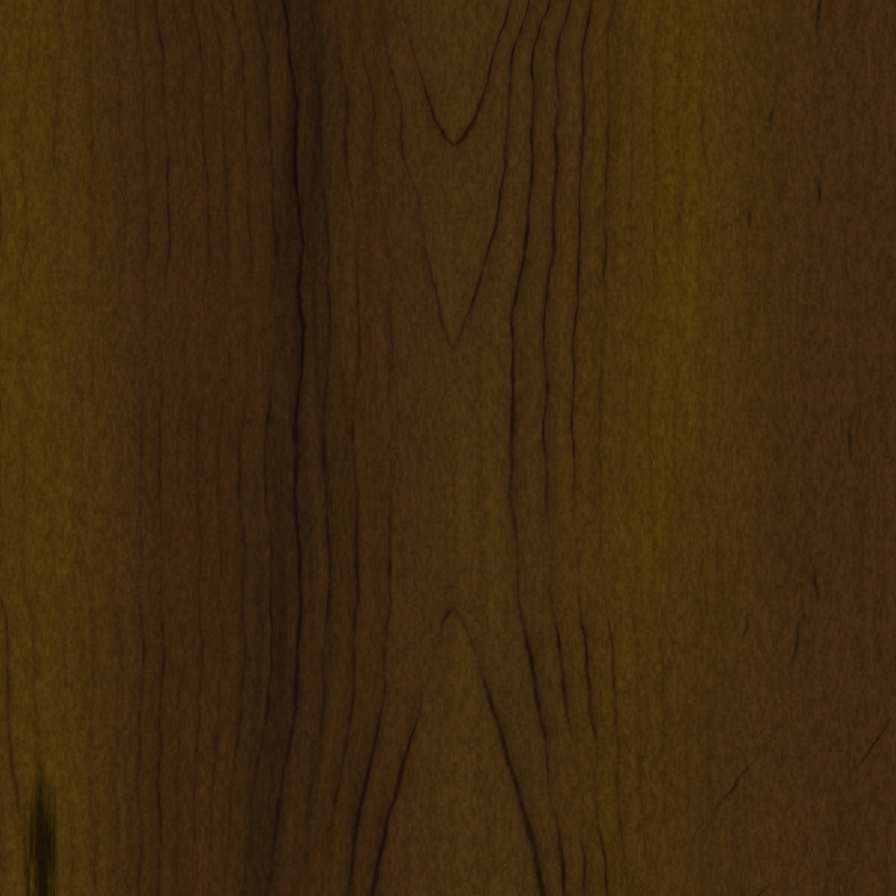
Give the GLSL for this texture, as a WebGL 2 fragment shader.

```glsl
#version 300 es
precision highp float;

uniform vec2 u_resolution;
out vec4 fragColor;

#define AXIS vec2(0.508, 0.465)
#define RING_SPACING 0.025
#define RING_FLARE 0.037
#define RING_BASE 0.0108
#define LINE_WIDTH 0.0019
#define GRAIN_CONTRAST 0.18
#define FLECK_GRID vec2(15.0, 9.0)
#define FLECK_SHARE 0.34

float hash(vec2 p) {
    vec3 q = fract(vec3(p.xyx) * 0.1031);
    q += dot(q, q.yzx + 33.33);
    return fract((q.x + q.y) * q.z);
}

float noise(vec2 p) {
    vec2 i = floor(p), f = fract(p);
    f = f * f * (3.0 - 2.0 * f);
    return mix(mix(hash(i), hash(i + vec2(1, 0)), f.x),
               mix(hash(i + vec2(0, 1)), hash(i + vec2(1, 1)), f.x), f.y);
}

float fbm(vec2 p) {
    float sum = 0.0, amp = 0.5;
    for (int i = 0; i < 4; i++) {
        sum += amp * noise(p);
        p = p * 2.03 + 17.7;
        amp *= 0.5;
    }
    return sum / 0.9375;
}

// Soft band centred on c
float band(float x, float c, float halfWidth) {
    float d = (x - c) / halfWidth;
    return exp(-d * d);
}

// Broad vertical colour zones
vec3 heartwood(vec2 uv) {
    float x = uv.x + 0.05 * (fbm(uv * vec2(5.0, 2.0)) - 0.5);
    x += 0.012 * (noise(uv * vec2(60.0, 3.0)) - 0.5);
    vec3 brown = vec3(0.256, 0.172, 0.066);
    vec3 red = vec3(0.232, 0.145, 0.066);
    vec3 olive = vec3(0.296, 0.211, 0.046);
    vec3 dark = vec3(0.170, 0.102, 0.051);
    vec3 col = mix(brown, vec3(0.268, 0.187, 0.068), band(x, 0.53, 0.09));
    col = mix(col, red, 0.9 * band(x, 0.22, 0.10));
    col = mix(col, red, 0.7 * band(x, 0.42, 0.05));
    col = mix(col, red, 0.35 * smoothstep(0.82, 0.95, x));
    col = mix(col, olive, 0.9 * band(x, 0.04, 0.08));
    float drift = 0.70 + 0.07 * uv.y;
    col = mix(col, olive, (0.5 + 0.5 * smoothstep(0.1, 0.5, uv.y)) * band(x, drift, 0.08));
    return mix(col, dark, 0.7 * band(x, 0.335, 0.045));
}

// Growth rings: level lines of a saddle, pointed above and arched below
float rings(vec2 uv) {
    vec2 q = uv - AXIS;
    q.x += 0.034 * (fbm(vec2(uv.x * 3.0, uv.y * 4.0)) - 0.5);
    q.x += 0.010 * (fbm(uv * vec2(14.0, 18.0)) - 0.5);
    q.y -= 0.12 * smoothstep(0.02, 0.12, q.x);
    float point = 0.012 * smoothstep(-0.05, 0.1, q.y);
    float field = q.x * q.x + point * abs(q.x) - RING_FLARE * q.y * q.y + RING_BASE;
    float r = sqrt(max(field, 0.0001));
    float side = smoothstep(0.06, 0.3, abs(q.x));
    float phase = r / RING_SPACING + side * 1.8 * (noise(uv * vec2(7.0, 1.5) + 4.0) - 0.5);
    float slope = length(vec2(abs(q.x) + 0.5 * point, RING_FLARE * q.y)) / (r * RING_SPACING);
    float d = (fract(phase + 0.5) - 0.5) / max(slope, 4.0);

    // A thin core with a softer shadow on one flank
    float w = LINE_WIDTH * (0.6 + 0.9 * noise(uv * vec2(20.0, 14.0)));
    w = max(w, 0.7 / u_resolution.x);
    float flank = d > 0.0 ? 0.010 : 0.004;
    float line = 0.75 * exp(-d * d / (w * w)) + 0.42 * exp(-abs(d) / flank);

    // Fade toward the core and the outer edges, vary and break each ring
    float core = mix(0.092, 0.062, smoothstep(0.4, 0.5, uv.y));
    float strength = smoothstep(core - 0.01, core, r);
    strength *= mix(1.0, 0.45, smoothstep(0.1, 0.25, abs(q.x)));
    strength *= 1.0 - 0.85 * smoothstep(0.70, 0.82, uv.x);
    float index = floor(phase + 0.5);
    float own = hash(vec2(index, q.x > 0.0 ? 3.0 : 8.0));
    strength *= index > 4.5 ? 0.3 + 0.8 * own : 0.8;
    strength *= 0.3 + 1.2 * smoothstep(0.2, 0.8, noise(uv * vec2(14.0, 8.0)));
    strength *= 0.55 + 0.9 * noise(uv * vec2(170.0, 60.0));
    return line * strength * (1.0 + 0.5 * band(uv.x, 0.38, 0.08));
}

// Short tapered dashes, leaning over in the lower right
float flecks(vec2 uv) {
    vec2 cell = floor(uv * FLECK_GRID);
    float sum = 0.0;
    for (int j = -1; j <= 1; j++) {
        for (int i = -1; i <= 1; i++) {
            vec2 id = cell + vec2(i, j);
            float seed = hash(id + 51.0);
            vec2 c = (id + vec2(hash(id + 7.0), hash(id + 23.0))) / FLECK_GRID;
            float lean = 0.75 * smoothstep(0.35, 0.15, c.y) * smoothstep(0.7, 0.82, c.x);
            vec2 d = uv - c;
            d.x -= lean * d.y + 0.006 * (noise(uv * vec2(30.0, 60.0)) - 0.5);
            float taper = max(1.0 - abs(d.y) / mix(0.015, 0.05, hash(id + 91.0)), 0.0);
            float zone = 0.2 + 0.8 * smoothstep(0.76, 0.84, c.x);
            sum += step(seed, FLECK_SHARE) * zone * taper * exp(-pow(d.x / 0.002, 2.0));
        }
    }
    return min(sum, 1.0);
}

void main() {
    vec2 uv = gl_FragCoord.xy / u_resolution;
    vec3 col = heartwood(uv);

    // Long streaks, strongest in the dark band
    float streak = fbm(vec2(uv.x * 85.0 + 2.0 * noise(uv * 3.0), uv.y * 2.5));
    float dense = band(uv.x, 0.335, 0.06);
    col *= 1.0 + (0.14 + 0.6 * dense) * (streak - 0.5);

    // Fine fibre and pores
    float fibre = noise(uv * vec2(300.0, 110.0)) + noise(uv * vec2(470.0, 290.0) + 9.0) - 1.0;
    col *= 1.0 + GRAIN_CONTRAST * fibre;

    // Ring lines keep a little red
    col *= 1.0 - min(rings(uv), 1.4) * vec3(0.32, 0.41, 0.28);
    col *= 1.0 - 0.45 * flecks(uv);

    // Ragged mineral stain rising from the lower left edge
    float ragged = fbm(uv * vec2(130.0, 11.0));
    float stain = band(uv.x, 0.045, 0.022) * smoothstep(0.24, 0.04, uv.y);
    col *= 1.0 - 0.62 * smoothstep(0.3, 0.95, stain * (0.05 + 1.5 * ragged));

    fragColor = vec4(clamp(col, 0.0, 1.0), 1.0);
}
```
